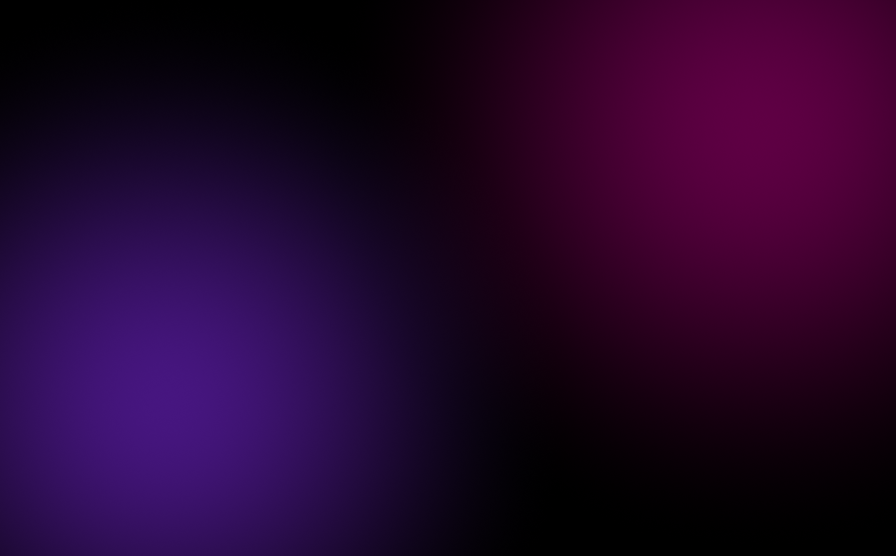
Write a WebGL 1 fragment shader that draws this background.

```glsl
precision highp float;
// Two soft glows on black: violet at lower left, magenta at upper right.

uniform vec2 u_resolution;

// Round glow that eases from 1 at its center to 0 at its radius.
float glow(vec2 point, vec2 center, float radius) {
    return 1.0 - smoothstep(0.0, radius, distance(point, center));
}

float hash(vec2 p) {
    return fract(sin(dot(p, vec2(12.9898, 78.233))) * 43758.5453);
}

void main() {
    // Canvas height is one unit; centers are placed as shares of the canvas.
    vec2 canvas = vec2(u_resolution.x / u_resolution.y, 1.0);
    vec2 point = gl_FragCoord.xy / u_resolution.y;

    // Light from both glows adds up where they meet.
    vec3 violet = vec3(0.275, 0.085, 0.50);
    vec3 magenta = vec3(0.37, 0.0, 0.265);
    vec3 color = violet * glow(point, canvas * vec2(0.185, 0.28), 0.73)
               + magenta * glow(point, canvas * vec2(0.846, 0.78), 0.775);

    // Faint dither against banding.
    color += (hash(gl_FragCoord.xy) - 0.5) / 255.0;

    gl_FragColor = vec4(color, 1.0);
}
```
